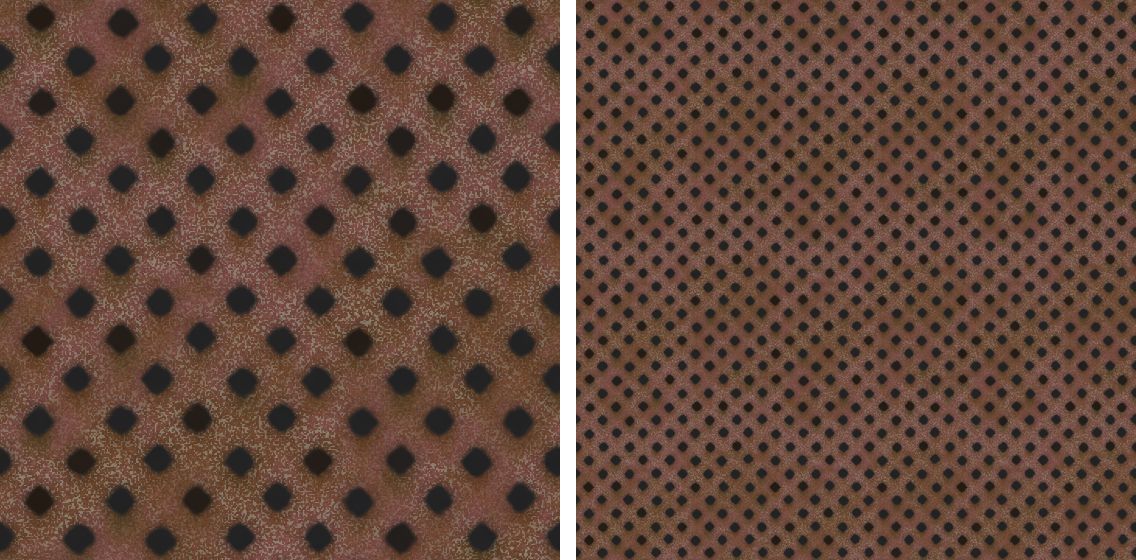
Left: one tile. Right: repeated 3 by 3.
Write a Shadertoy shader that draws this texture.

```glsl
// Rusty perforated metal sheet: staggered rounded-diamond holes with rust runs and pale speckle.

float hash(vec2 cell, uint seed) {
    uvec2 q = uvec2(ivec2(cell));
    uint h = q.x * 1597334u ^ q.y * 3812015u ^ seed * 2654435u;
    h = (h ^ (h >> 15)) * 739983u;
    h = (h ^ (h >> 13)) * 668265u;
    h ^= h >> 16;
    return float(h & 65535u) / 65535.0;
}

// Value noise that wraps after a whole number of cells per canvas
float noise(vec2 uv, float period, uint seed) {
    vec2 p = uv * period, cell = floor(p), f = fract(p);
    f = f * f * (3.0 - 2.0 * f);
    vec2 a = mod(cell, period), b = mod(cell + 1.0, period);
    return mix(mix(hash(a, seed), hash(vec2(b.x, a.y), seed), f.x),
               mix(hash(vec2(a.x, b.y), seed), hash(b, seed), f.x), f.y);
}

float patches(vec2 uv, float period, uint seed) {
    float sum = 0.0, weight = 0.5;
    for (uint i = 0u; i < 4u; i++) {
        sum += weight * noise(uv, period, seed + i);
        period *= 2.0;
        weight *= 0.5;
    }
    return sum / 0.9375;
}

// Rounded diamond: a norm between the diamond and the circle
float diamondNorm(vec2 p) {
    p = pow(abs(p) + 1e-4, vec2(1.4));
    return pow(p.x + p.y, 1.0 / 1.4);
}

void mainImage(out vec4 fragColor, in vec2 fragCoord) {
    vec2 uv = fragCoord / iResolution.xy;
    vec2 grid = uv * 7.0;
    float wobble = 0.035 * (noise(uv, 90.0, 31u) - 0.5);

    // Gather the nearest hole and the stains around it
    float hole = 0.0, halo = 0.0, run = 0.0, olive = 0.0, brown = 0.0;
    for (int j = -1; j <= 1; j++)
    for (int i = -1; i <= 1; i++) {
        float row = floor(grid.y * 2.0) + float(j);
        float shift = 0.5 * mod(row, 2.0);
        float column = floor(grid.x - shift + 0.5) + float(i);
        vec2 id = mod(vec2(column, row), vec2(7.0, 14.0));
        vec2 jitter = 0.08 * (vec2(hash(id, 1u), hash(id, 2u)) - 0.5);
        vec2 d = grid - vec2(column + shift, 0.5 * row + 0.25) - jitter;

        float dist = diamondNorm(d) + wobble;
        float radius = 0.178 + 0.016 * hash(id, 3u);
        float inside = 1.0 - smoothstep(radius - 0.045, radius + 0.045, dist);
        hole = max(hole, inside);
        brown += inside * smoothstep(0.6, 1.0, hash(id, 4u));
        halo = max(halo, exp(-dot(d, d) / 0.06));

        // Stain running down from the hole
        float stain = exp(-d.x * d.x / 0.035) * smoothstep(-0.25, 0.1, -d.y)
                    * (1.0 - smoothstep(0.15, 0.68, -d.y)) * (0.45 + 0.55 * hash(id, 5u));
        run = max(run, stain);
        olive = max(olive, stain * smoothstep(0.45, 1.0, hash(id, 6u)));
    }

    // Worn red primer shifting to orange rust
    float broad = patches(uv, 6.0, 11u);
    float fine = patches(uv, 40.0, 17u);
    float grain = noise(uv, 380.0, 23u);
    vec3 color = mix(vec3(0.49, 0.30, 0.28), vec3(0.43, 0.28, 0.19),
                     smoothstep(0.35, 0.7, 0.6 * broad + 0.4 * fine));
    color = mix(color, vec3(0.40, 0.25, 0.12), 0.8 * run);
    color = mix(color, vec3(0.28, 0.26, 0.15), 0.55 * olive);
    color *= 0.88 + 0.24 * grain;

    // Pale speckle, thinner on smooth patches and on the stains
    float bare = smoothstep(0.28, 0.62, patches(uv, 9.0, 41u));
    float speckle = smoothstep(0.5, 0.8, noise(uv, 360.0, 53u));
    color = mix(color, vec3(0.59, 0.56, 0.49),
                speckle * (0.25 + 0.6 * bare) * (1.0 - 0.65 * run));

    // Soft shade around the holes, then the dark openings
    color *= 1.0 - 0.3 * halo;
    vec3 opening = mix(vec3(0.135, 0.135, 0.14), vec3(0.14, 0.095, 0.06), 0.8 * min(brown, 1.0));
    color = mix(color, opening * (0.95 + 0.1 * fine), hole);

    fragColor = vec4(color, 1.0);
}
```
